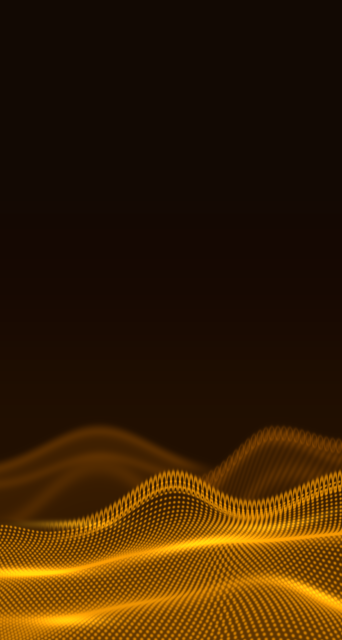
A Shadertoy shader for this background:

```glsl
float bump(float x, float center, float width) {
    x = (x - center) / width;
    return exp(-x * x);
}

// Outline heights, as fractions of the canvas
float crestLine(float x) {
    return 0.178 + 0.082 * bump(x, 0.51, 0.18) + 0.085 * smoothstep(0.6, 1.05, x)
         + 0.012 * (1.0 - smoothstep(0.0, 0.15, x));
}
float middleRidge(float x) {
    return 0.105 + 0.045 * smoothstep(0.15, 0.7, x) + 0.012 * x;
}
float lowerRidge(float x) {
    return 0.03 + 0.06 * bump(x, 0.78, 0.22) + 0.022 * bump(x, 0.4, 0.25);
}
float leftHill(float x) {
    return 0.267 + 0.07 * bump(x, 0.29, 0.22);
}
float rightHill(float x) {
    return 0.255 + 0.078 * smoothstep(0.57, 0.8, x) - 0.02 * smoothstep(0.82, 1.0, x);
}

// Row of narrow upright rings along a crest
float rings(float x, float y, float count, float aspect, float tall) {
    float cell = aspect / count;
    vec2 q = vec2((fract(x * count) - 0.5) * cell, y);
    float d = (length(q / vec2(0.42 * cell, tall)) - 1.0) * 0.42 * cell;
    return exp(-d * d / 1.1e-6);
}

// Soft distant hill: lit rim, fading body and inner folds
float distantHill(float x, float depth, float folds) {
    float body = smoothstep(-0.006, 0.014, depth) * exp(-max(depth, 0.0) * 4.0);
    float rim = bump(depth, 0.01, 0.01);
    float fold = bump(depth, 0.036 + 0.014 * sin(x * 6.0), 0.009)
               + bump(depth, 0.085 - 0.02 * cos(x * 10.0 - 2.9), 0.016);
    return 0.42 * body + 0.32 * rim + folds * fold;
}

// Bright spots where the net folds toward the light
float hotspots(vec2 uv) {
    return bump(uv.x, 0.07, 0.16) * bump(uv.y, 0.106, 0.007)
         + bump(uv.x, 0.59, 0.16) * bump(uv.y, middleRidge(uv.x), 0.008)
         + bump(uv.x, 0.93, 0.13) * bump(uv.y, lowerRidge(uv.x) + 0.004, 0.008)
         + 0.8 * bump(uv.x, 0.2, 0.11) * bump(uv.y, 0.03, 0.009)
         + 0.7 * bump(uv.x, 0.2, 0.13) * bump(uv.y, 0.181, 0.006)
         + 0.7 * bump(uv.x, 0.8, 0.16) * bump(uv.y, 0.175 + 0.5 * pow(max(uv.x - 0.75, 0.0), 2.0), 0.007);
}

// Sheared net of dots; rows bunch together at each ridge
float dotNet(vec2 uv, float aspect, float crest) {
    float middle = middleRidge(uv.x), lower = lowerRidge(uv.x), light = 0.0;
    float stagger = 0.5 * smoothstep(0.55, 0.75, uv.x);
    for (int i = 0; i < 66; i++) {
        float t = float(i) / 65.0, s = t * 3.0;
        float first = 1.0 - min(s, 1.0);
        float second = clamp(s - 1.0, 0.0, 1.0);
        float third = clamp(s - 2.0, 0.0, 1.0);
        float h = mix(crest, middle, 1.0 - pow(first, 1.8));
        h = mix(h, lower, mix(second, smoothstep(0.0, 1.0, second), 0.7));
        h = mix(h, -0.04, mix(third, third * third, 0.6));
        h += 0.005 * sin(9.0 * uv.x + 14.0 * t) * smoothstep(0.0, 0.2, t);

        // Strands sweep down to the left; rows alternate on the lower right
        float shear = 40.0 * t * smoothstep(-0.08, 0.3, t);
        float column = 76.0 * uv.x + shear * (0.9 - 0.8 * uv.x) + 0.5 * sin(12.0 * t + 3.0 * uv.x);
        column += stagger * float(i % 2) * smoothstep(0.3, 0.4, t);
        float density = 76.0 - 0.8 * shear;
        vec2 q = vec2((fract(column) - 0.5) * aspect / density, uv.y - h);
        float radius = mix(0.0017, 0.0024, t);
        light += exp(-dot(q, q) / (radius * radius));
    }
    return light;
}

void mainImage(out vec4 fragColor, in vec2 fragCoord) {
    vec2 uv = fragCoord / iResolution.xy;
    float aspect = iResolution.x / iResolution.y;

    // Night gradient, warmer toward the waves
    vec3 color = mix(vec3(0.13, 0.06, 0.004), vec3(0.085, 0.032, 0.008), smoothstep(0.3, 0.62, uv.y));
    color = mix(color, vec3(0.07, 0.035, 0.012), smoothstep(0.55, 0.8, uv.y));

    // Distant hills
    float leftFade = 1.0 - smoothstep(0.5, 0.68, uv.x);
    float left = distantHill(uv.x, leftHill(uv.x) - uv.y, 0.3) * leftFade;
    color += vec3(0.38, 0.21, 0.0) * left * 0.8;

    float rightDepth = rightHill(uv.x) - uv.y;
    float rightFade = smoothstep(0.52, 0.64, uv.x);
    float weave = 0.85 + 0.15 * sin(6.2832 * (56.0 * uv.x + 50.0 * rightDepth));
    float right = distantHill(uv.x, rightDepth, 0.25) * weave;
    right += 0.2 * rings(uv.x, rightDepth - 0.01, 56.0, aspect, 0.01);
    color += vec3(0.4, 0.22, 0.0) * right * rightFade;

    // Front sheet: body lit along its ridges, dotted net and ringed crest
    float crest = crestLine(uv.x);
    float sheet = smoothstep(-0.003, 0.006, crest - uv.y);
    vec3 body = mix(vec3(0.36, 0.2, 0.004), vec3(0.2, 0.1, 0.004), smoothstep(0.04, 0.24, uv.y));
    body += vec3(0.26, 0.16, 0.0) * (bump(uv.y, middleRidge(uv.x), 0.012)
          + 0.7 * bump(uv.y, lowerRidge(uv.x), 0.012));
    color = mix(color, body, sheet);

    float light = dotNet(uv, aspect, crest - 0.012);
    light += 0.85 * rings(uv.x, uv.y - crest + 0.011, 76.0, aspect, 0.012) * smoothstep(0.1, 0.36, uv.x);
    color = mix(color, vec3(0.98, 0.61, 0.01), 1.0 - exp(-1.35 * light));

    // Golden glow
    color += vec3(0.46, 0.36, 0.05) * hotspots(uv);
    fragColor = vec4(min(color, vec3(1.0, 0.86, 0.2)), 1.0);
}
```
